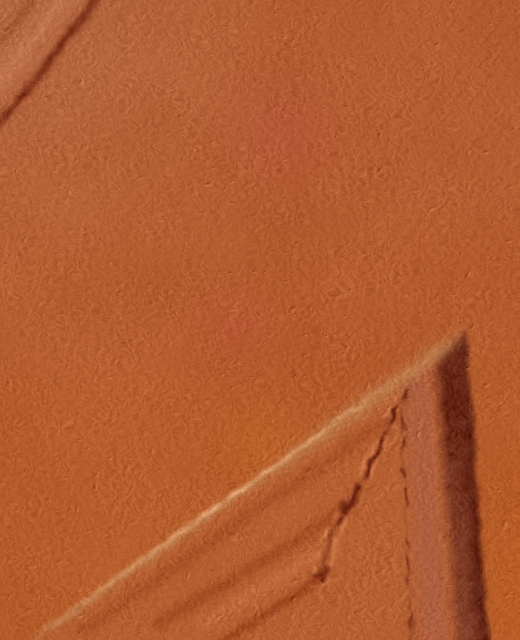
Reproduce this texture procedurally as a Shadertoy shader.

```glsl
float hash(vec2 p) {
    return fract(sin(dot(p, vec2(127.1, 311.7))) * 43758.5453);
}

float noise(vec2 p) {
    vec2 i = floor(p), f = fract(p);
    f = f * f * (3.0 - 2.0 * f);
    return mix(mix(hash(i), hash(i + vec2(1, 0)), f.x),
               mix(hash(i + vec2(0, 1)), hash(i + 1.0), f.x), f.y);
}

float fbm(vec2 p) {
    float sum = 0.0, amp = 0.5;
    for (int i = 0; i < 4; i++) {
        sum += amp * noise(p);
        p = mat2(1.6, 1.2, -1.2, 1.6) * p + 7.3;
        amp *= 0.5;
    }
    return sum;
}

float segment(vec2 p, vec2 a, vec2 b) {
    vec2 d = b - a;
    return length(p - a - d * clamp(dot(p - a, d) / dot(d, d), 0.0, 1.0));
}

// Signed distance to an infinite line, positive on the left of a to b
float side(vec2 p, vec2 a, vec2 b) {
    vec2 d = normalize(b - a);
    return d.x * (p.y - a.y) - d.y * (p.x - a.x);
}

float bell(float x, float width) {
    return exp(-x * x / (width * width));
}

// Short tilted pits, each lit along its lower edge
float specks(vec2 p, float scale, float density) {
    vec2 g = p * scale, cell = floor(g);
    vec2 q = fract(g) - 0.3 - 0.4 * vec2(hash(cell + 3.1), hash(cell + 8.7));
    float a = 0.1 + 1.3 * hash(cell + 5.9);
    q = mat2(cos(a), -sin(a), sin(a), cos(a)) * q;
    q.y += 0.12 * (noise(g * 5.0) - 0.5);
    float shape = bell(q.x, 0.17) * (bell(q.y + 0.07, 0.07) - bell(q.y - 0.04, 0.07));
    return step(1.0 - density, hash(cell + scale)) * shape;
}

void mainImage(out vec4 fragColor, in vec2 fragCoord) {
    vec2 p = fragCoord / iResolution.y;
    vec2 w = p + 0.006 * (vec2(noise(p * 55.0), noise(p * 55.0 + 31.0)) - 0.5);

    // Clay ground with broad tints
    vec3 col = mix(vec3(0.715, 0.365, 0.17), vec3(0.7, 0.355, 0.19), smoothstep(0.1, 0.9, p.y));
    col += vec3(0.015, 0.05, 0.06) * bell(length(p - vec2(0.0, 1.0)), 0.36);
    col += vec3(0.01, -0.01, 0.025) * bell(length(p - vec2(0.44, 0.79)), 0.08);
    col += vec3(0.01, -0.01, 0.025) * bell(length(p - vec2(0.37, 0.49)), 0.06);
    col += vec3(0.015, 0.01, -0.02) * bell(length(p - vec2(0.4, 0.31)), 0.06);
    col += vec3(0.01, 0.0, -0.02) * bell(p.x - 0.82, 0.07) * smoothstep(0.45, 0.1, p.y);
    col += 0.045 * (fbm(p * 9.0) - 0.47);

    // Upper left groove and its pale bank
    float groove = side(w, vec2(0.0, 0.8), vec2(0.156, 1.0));
    col = mix(col, vec3(0.71, 0.41, 0.27), 0.6 * smoothstep(0.005, 0.03, groove));
    col -= 0.07 * bell(groove - 0.083, 0.008);
    col += 0.045 * bell(groove - 0.045, 0.013);
    float cut = bell(groove - 0.004, 0.0075) * (0.6 + 0.4 * noise(p * 60.0));
    col = mix(col, vec3(0.42, 0.12, 0.045), 0.9 * cut);

    // Raised wedge below the diagonal ridge
    float ridge = side(w, vec2(0.052, 0.004), vec2(0.729, 0.486));
    float column = w.x + 0.073 * w.y;
    float below = smoothstep(0.0, -0.02, ridge);
    float inside = below * smoothstep(0.72, 0.69, column);
    col = mix(col, vec3(0.71, 0.38, 0.21), 0.6 * inside);
    col = mix(col, vec3(0.67, 0.37, 0.26), 0.75 * below * bell(column - 0.682, 0.028));

    // Soft folds fanning out beneath the ridge
    float folds = 0.5 * bell(segment(w, vec2(0.13, 0.015), vec2(0.6, 0.34)), 0.012);
    folds += 0.7 * bell(segment(w, vec2(0.247, 0.023), vec2(0.54, 0.203)), 0.012);
    folds += bell(segment(w, vec2(0.34, -0.01), vec2(0.505, 0.1)), 0.008);
    col = mix(col, vec3(0.54, 0.19, 0.06), 0.55 * min(folds, 1.0));
    col += 0.04 * bell(segment(w, vec2(0.32, 0.025), vec2(0.49, 0.13)), 0.012);

    // Shaded column at the right, its lower left flank fading out
    float edgeL = column - 0.712, edgeR = column - 0.764;
    float top = smoothstep(0.008, -0.012, side(w, vec2(0.68, 0.448), vec2(0.729, 0.486)));
    float shade = top * smoothstep(-0.012, 0.014, edgeL) * smoothstep(0.007, -0.007, edgeR);
    float depth = mix(smoothstep(-0.036, -0.004, edgeR), 0.85, smoothstep(0.1, 0.42, p.y));
    vec3 shadow = mix(vec3(0.5, 0.24, 0.16), vec3(0.35, 0.11, 0.06), depth);
    col = mix(col, shadow + 0.12 * (fbm(p * 80.0) - 0.47), 0.92 * shade);

    // Ridge light, brightest on its middle stretch
    float along = smoothstep(0.02, 0.1, p.x) * smoothstep(0.74, 0.69, p.x);
    float width = mix(0.007, 0.014, smoothstep(0.35, 0.55, p.x));
    col = mix(col, vec3(0.74, 0.49, 0.31), 0.75 * along * bell(ridge + 0.004, width));
    float glint = bell(p.x - 0.36, 0.22) * (0.4 + 0.9 * noise(p * 60.0));
    col += vec3(0.13, 0.17, 0.17) * along * glint * bell(ridge, 0.0045);

    // Broken cracks inside the wedge
    vec2 c = p + 0.01 * (vec2(noise(p * 75.0), noise(p * 75.0 + 17.0)) - 0.5);
    float crack = segment(c, vec2(0.634, 0.388), vec2(0.612, 0.342));
    crack = min(crack, segment(c, vec2(0.612, 0.342), vec2(0.547, 0.212)));
    crack = min(crack, segment(c, vec2(0.547, 0.212), vec2(0.518, 0.16)));
    crack = min(crack, segment(c, vec2(0.518, 0.16), vec2(0.501, 0.095)));
    float seam = min(segment(c, vec2(0.632, 0.38), vec2(0.63, 0.3)),
                     segment(c, vec2(0.63, 0.3), vec2(0.645, -0.02)));
    float gaps = smoothstep(0.3, 0.75, noise(p * 65.0 + 4.0));
    float dark = bell(crack, 0.0042) * (0.25 + 0.75 * gaps);
    dark = max(dark, bell(seam, 0.0032) * (0.15 + 0.6 * gaps));
    dark = max(dark, bell(segment(c, vec2(0.541, 0.205), vec2(0.557, 0.235)), 0.008));
    dark = max(dark, 0.8 * bell(segment(c, vec2(0.495, 0.1), vec2(0.509, 0.11)), 0.006));
    col = mix(col, vec3(0.38, 0.1, 0.035), 0.85 * dark);
    col += 0.09 * gaps * bell(crack - 0.009, 0.004) * step(c.x, 0.62);

    // Embossed grain and clustered pits
    vec2 g = mat2(0.8, 0.6, -0.6, 0.8) * p * 210.0 + 2.0 * noise(p * 70.0);
    float grain = noise(g) - noise(g + vec2(0.7, 0.4)) + 0.9 * (noise(g * 1.9) - 0.5);
    col += 0.06 * grain * (0.6 + 0.8 * noise(p * 30.0)) * vec3(1.0, 0.9, 0.75);
    float pits = 0.6 * specks(p, 36.0, 0.07) + 0.55 * specks(p + 0.37, 62.0, 0.14);
    col += vec3(0.17, 0.14, 0.11) * pits * (0.4 + noise(p * 14.0));
    fragColor = vec4(clamp(col, 0.0, 1.0), 1.0);
}
```
